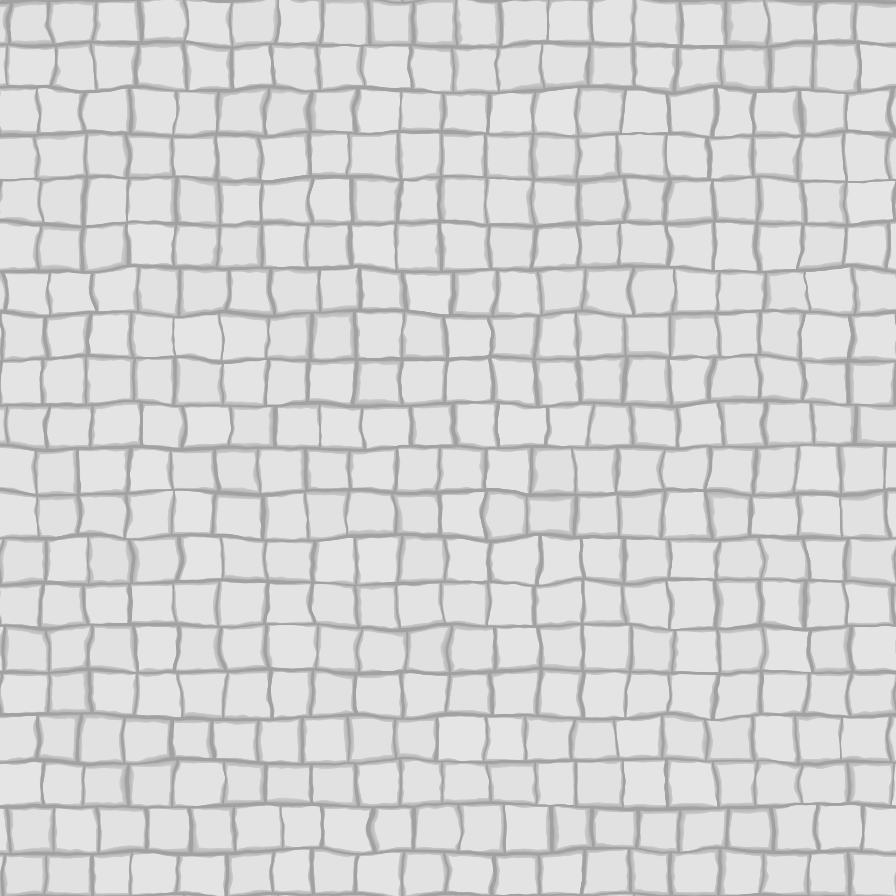
This texture is drawn by a Shadertoy shader. Its source:

```glsl
// Pale square paving stones in shifted rows with wavy, unevenly worn grey joints.

const float CELLS = 20.0;                   // stones across and rows down
const float ROW_SHIFT = 0.25;               // largest sideways shift of a row
const float JOINT_JITTER = 0.06;            // largest shift of an upright joint
const float BEND = 0.15;                    // slow waviness of the joints
const float RIPPLE = 0.035;                 // fine waviness of the joints
const vec2 CORE_WIDTH = vec2(0.016, 0.042); // half width of the joint, min and max
const vec2 WORN_WIDTH = vec2(0.030, 0.125); // reach of the worn rim, min and max
const float RIM_ROUGHNESS = 0.07;
const vec3 CORE_COLOR = vec3(0.63);
const vec3 RIM_DARK = vec3(0.70);
const vec3 RIM_LIGHT = vec3(0.83);
const vec3 STONE_LIGHT = vec3(0.898);
const vec3 STONE_DULL = vec3(0.880);

float hash(vec2 p) {
    return fract(sin(dot(p, vec2(127.1, 311.7))) * 43758.5453);
}

// Hash that wraps with the canvas; the seed picks an independent set
float cellHash(vec2 cell, float seed) {
    return hash(mod(cell, CELLS) + seed * 17.3);
}

// Smooth value noise that repeats after the given period
float noise(vec2 p, float period, float seed) {
    vec2 i = floor(p), f = fract(p);
    f = f * f * (3.0 - 2.0 * f);
    vec2 a = mod(i, period) + seed * 23.7;
    vec2 b = mod(i + 1.0, period) + seed * 23.7;
    return mix(mix(hash(a), hash(vec2(b.x, a.y)), f.x),
               mix(hash(vec2(a.x, b.y)), hash(b), f.x), f.y);
}

// Centred noise with a frequency counted per stone
float wave(vec2 p, float frequency, float seed) {
    return noise(p * frequency, CELLS * frequency, seed) - 0.5;
}

// Position of the upright joint to the left of a stone
float jointX(float column, float row) {
    return column + JOINT_JITTER * (2.0 * cellHash(vec2(column, row), 1.0) - 1.0);
}

void mainImage(out vec4 fragColor, in vec2 fragCoord) {
    vec2 p = fragCoord / iResolution.xy * CELLS;
    float aa = CELLS / min(iResolution.x, iResolution.y);

    // Bend the grid
    vec2 q = p + BEND * vec2(wave(p, 2.0, 2.0), wave(p, 1.0, 3.0))
               + RIPPLE * vec2(wave(p, 5.0, 4.0), wave(p, 4.0, 5.0));

    // Find the stone and its two upright joints
    float row = floor(q.y);
    float x = q.x - ROW_SHIFT * (2.0 * cellHash(vec2(0.0, row), 6.0) - 1.0);
    float column = floor(x);
    if (x < jointX(column, row)) column -= 1.0;
    else if (x > jointX(column + 1.0, row)) column += 1.0;
    vec2 stone = vec2(column, row);

    // Distances to the left, right, lower and upper joint
    float y = q.y - row;
    vec4 edge = vec4(x - jointX(column, row), jointX(column + 1.0, row) - x, y, 1.0 - y);

    // Joint widths are shared by the stones on both sides
    vec4 thickness = vec4(cellHash(stone, 7.0), cellHash(stone + vec2(1, 0), 7.0),
                          noise(vec2(p.x, row), CELLS, 8.0),
                          noise(vec2(p.x, row + 1.0), CELLS, 8.0));
    vec4 core = mix(vec4(CORE_WIDTH.x), vec4(CORE_WIDTH.y), thickness);

    // Each side of each stone has its own worn rim
    float dullness = cellHash(stone, 9.0);
    vec4 wear = vec4(cellHash(stone, 10.0), cellHash(stone, 11.0),
                     cellHash(stone, 12.0), cellHash(stone, 13.0));
    wear = mix(wear, vec4(dullness), 0.35) * (0.5 + 0.5 * thickness);
    float roughness = RIM_ROUGHNESS * (wave(p, 3.0, 14.0) + 0.5 * wave(p, 7.0, 15.0));
    vec4 rim = max(mix(vec4(WORN_WIDTH.x), vec4(WORN_WIDTH.y), wear * 1.3) + roughness, core);

    vec4 coreCover = 1.0 - smoothstep(core - 0.5 * aa, core + 0.5 * aa, edge);
    vec4 rimCover = 1.0 - smoothstep(rim - 0.5 * aa, rim + 0.5 * aa, edge);
    vec4 rimDepth = clamp(1.0 - (edge - core) / (rim - core + 0.02), 0.0, 1.0);
    float coreMask = max(max(coreCover.x, coreCover.y), max(coreCover.z, coreCover.w));
    float rimMask = max(max(rimCover.x, rimCover.y), max(rimCover.z, rimCover.w));
    float depth = max(max(rimDepth.x, rimDepth.y), max(rimDepth.z, rimDepth.w));

    // Stone, then rim, then joint
    vec3 color = mix(STONE_LIGHT, STONE_DULL, dullness);
    color = mix(color, mix(RIM_LIGHT, RIM_DARK, depth), rimMask);
    color = mix(color, CORE_COLOR, coreMask);
    fragColor = vec4(color, 1.0);
}
```
